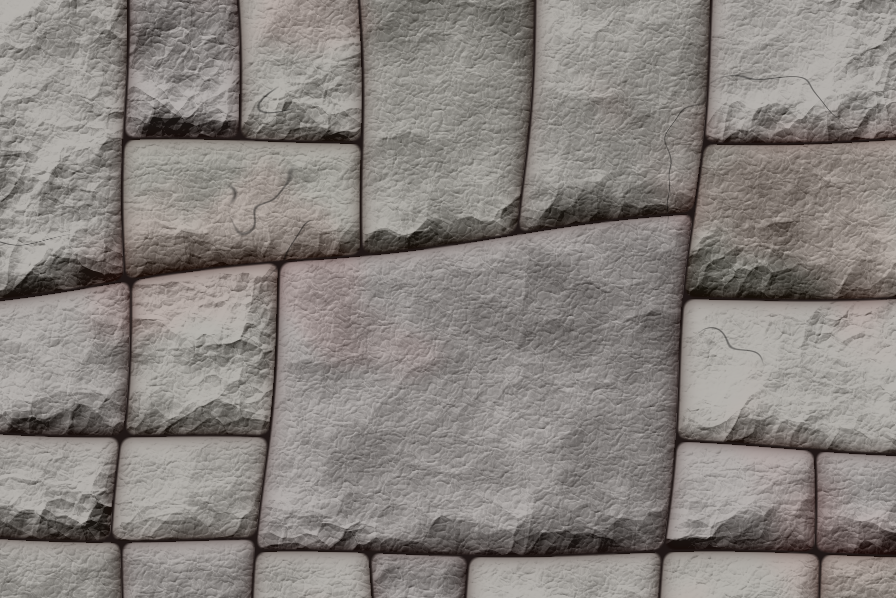
Write a WebGL 1 fragment shader that draws this texture.

```glsl
precision highp float;
// A dry wall of tightly fitted, pillowed grey stones under light from above.
// Four cuts frame one great stone; the regions around it are split again by
// tilted cuts. Cellular noise gives the rough relief, layered sines the stains.

uniform vec2 u_resolution;

const vec3 WARM_GREY = vec3(0.016, -0.001, -0.008);
const vec3 PINK = vec3(0.032, -0.016, -0.016);
const vec3 LICHEN = vec3(-0.006, 0.005, -0.014);
const vec3 JOINT = vec3(0.12, 0.09, 0.085);
const float ROUNDING = 0.02;

struct Stone {
  float edge;   // distance to the nearest joint
  float below;  // height above the joint underneath
  float id;
};

float hash(float n) { return fract(sin(n * 12.9898 + 4.1) * 43758.545); }

vec2 hash2(vec2 p) {
  return fract(sin(vec2(dot(p, vec2(127.1, 311.7)),
                        dot(p, vec2(269.5, 183.3)))) * 43758.545);
}

float smoothMin(float a, float b, float k) {
  float h = max(k - abs(a - b), 0.0) / k;
  return min(a, b) - 0.25 * h * h * k;
}

// Squared distance to the nearest scattered point.
float cellular(vec2 p) {
  vec2 cell = floor(p);
  float nearest = 4.0;
  for (int y = -1; y <= 1; y++) {
    for (int x = -1; x <= 1; x++) {
      vec2 c = cell + vec2(float(x), float(y));
      vec2 d = c + hash2(c) - p;
      nearest = min(nearest, dot(d, d));
    }
  }
  return nearest;
}

float layeredSines(vec2 p) {
  float sum = 0.0, amp = 0.5;
  for (int i = 0; i < 5; i++) {
    p = mat2(0.8, 0.6, -0.6, 0.8) * p * 1.7 + 1.3;
    sum += amp * sin(p.x + 1.5 * sin(p.y));
    amp *= 0.6;
  }
  return sum;
}

// Finds the stone at p: a pinwheel around the great stone, then repeated cuts.
Stone stoneAt(vec2 p) {
  p += 0.005 * vec2(sin(11.0 * p.y + 2.0 * p.x), sin(9.0 * p.x + 3.0 * p.y));
  float left = p.x - 0.45 - 0.08 * (p.y - 0.3);
  float right = p.x - 1.13 - 0.09 * (p.y - 0.3);
  float top = p.y - 0.60 - 0.12 * (p.x - 0.8);
  float bottom = p.y - 0.075;
  vec2 lo = vec2(-0.06, -0.08), hi = vec2(1.58, 1.03);
  Stone s = Stone(0.0, p.y + 0.08, 1.0);

  if (left < 0.0 && top < 0.0) {
    s.edge = smoothMin(-left, -top, ROUNDING);
    s.id = 4.0; hi = vec2(0.45, 0.56);
  } else if (top > 0.0 && right < 0.0) {
    s.edge = smoothMin(top, -right, ROUNDING);
    s.below = top; s.id = 5.0; lo.y = 0.58; hi.x = 1.16;
  } else if (right > 0.0 && bottom > 0.0) {
    s.edge = smoothMin(right, bottom, ROUNDING);
    s.below = bottom; s.id = 6.0; lo = vec2(1.14, 0.075);
  } else if (bottom < 0.0) {
    s.edge = smoothMin(-bottom, left, ROUNDING);
    s.id = 7.0; lo.x = 0.44; hi.y = 0.075;
  } else {
    s.edge = smoothMin(smoothMin(left, -right, ROUNDING),
                       smoothMin(-top, bottom, ROUNDING), ROUNDING);
    s.below = bottom;
    return s;
  }

  for (int i = 0; i < 6; i++) {
    vec2 size = hi - lo, mid = 0.5 * (lo + hi);
    bool compact = max(size.x, size.y) < 2.2 * min(size.x, size.y);
    if (compact && size.x * size.y < 0.09 + 0.06 * hash(s.id + 0.5)) break;
    bool upright = size.x > size.y * mix(1.0, 1.5, hash(s.id + 0.3));
    vec2 at = lo + size * mix(0.4, 0.6, hash(s.id));
    float tilt = 0.14 * (hash(s.id + 0.7) - 0.5);
    float cut = upright ? p.x - at.x - tilt * (p.y - mid.y)
                        : p.y - at.y - tilt * (p.x - mid.x);
    s.edge = smoothMin(s.edge, abs(cut), ROUNDING);
    if (!upright && cut > 0.0) s.below = min(s.below, cut);
    if (upright) { if (cut > 0.0) lo.x = at.x; else hi.x = at.x; }
    else { if (cut > 0.0) lo.y = at.y; else hi.y = at.y; }
    s.id = 2.0 * s.id + step(0.0, cut);
  }
  return s;
}

// Height of the wall: pillowed rim, chipped lumps low on each stone, grain.
float relief(vec2 p) {
  Stone s = stoneAt(p);
  vec2 q = p + 0.37 * s.id;
  float patches = smoothstep(0.0, 0.7, layeredSines(q * 3.0));
  float rough = 0.3 + 0.6 * patches + 0.7 * smoothstep(0.12, 0.02, s.below);
  float height = 0.006 * (1.0 - exp(-max(s.edge, 0.0) / 0.02));
  vec2 bent = q + 0.025 * vec2(layeredSines(q * 7.0), layeredSines(q.yx * 7.0));
  float freq = 5.0;
  for (int i = 0; i < 3; i++) {
    height += rough * 0.09 / freq * cellular(bent * freq);
    freq *= 2.4;
  }
  vec2 grain = q + 0.005 * vec2(layeredSines(q * 45.0), layeredSines(q.yx * 45.0));
  float coarse = (0.04 + 0.05 * patches) / 75.0 * cellular(grain * 75.0);
  return height - coarse - 0.085 / 150.0 * cellular(grain * 150.0);
}

void main() {
  vec2 p = gl_FragCoord.xy / u_resolution.y;
  Stone s = stoneAt(p);
  float rim = max(s.edge, 0.0);

  // Light from above, slightly from the left.
  float e = 0.002, here = relief(p);
  vec2 slope = vec2(relief(p + vec2(e, 0.0)), relief(p + vec2(0.0, e))) - here;
  float light = dot(slope / e, vec2(0.4, -0.9));

  // Broad shading: stones differ, darken downward and carry stains.
  float stain = layeredSines(p * 2.2 + s.id);
  float tone = 0.60 + 0.13 * (hash(s.id + 0.9) - 0.5) + 0.11 * stain + light;
  tone += 0.05 * layeredSines(p * 14.0);
  tone -= 0.13 * smoothstep(0.09, 0.0, s.below) + 0.07 * smoothstep(0.35, 0.0, p.y);
  float room = 0.70 - tone;
  tone = max(0.70 - 0.5 * (room + sqrt(room * room + 0.005)), 0.08);
  tone *= 1.0 - 0.4 * exp(-rim / 0.010);

  // Pink rims and patches, faint lichen on some stones.
  float pink = 0.6 * exp(-rim / 0.012) + 0.6 * smoothstep(0.2, 0.8, layeredSines(p * 3.1 + 5.0));
  vec3 color = tone + WARM_GREY + pink * PINK + hash(s.id + 0.2) * LICHEN;

  // Sparse hairline cracks and the dark joints.
  float crack = smoothstep(0.02, 0.0, abs(layeredSines(p * 3.7 + 2.0)));
  color *= 1.0 - 0.4 * crack * smoothstep(0.45, 0.65, layeredSines(p * 2.6 + 8.0));
  color = mix(JOINT, color, smoothstep(-0.0005, 0.0042, s.edge));
  gl_FragColor = vec4(color, 1.0);
}
```
